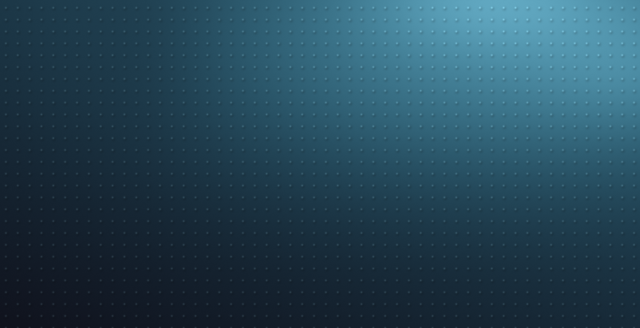
Give the GLSL for this background, as a WebGL 2 fragment shader.

```glsl
#version 300 es
precision highp float;
// Soft teal glow from the upper right over a dark field, with a grid of small raised dots.

uniform vec2 u_resolution;
out vec4 fragColor;

// Elliptical soft falloff around a centre.
float glow(vec2 p, vec2 centre, vec2 radius) {
    vec2 d = (p - centre) / radius;
    return exp(-dot(d, d));
}

// Sine-free hash for dithering.
float hash(vec2 p) {
    vec3 q = fract(p.xyx * 0.1031);
    q += dot(q, q.yzx + 33.33);
    return fract((q.x + q.y) * q.z);
}

// Brightness of the backdrop; p runs from the top left to the lower right.
float lightField(vec2 p) {
    float light = 0.07 + 0.09 * p.x + 0.13 * (1.0 - p.y);
    light += 0.27 * glow(p, vec2(0.78, 0.15), vec2(0.48, 0.42));
    light += 0.15 * glow(p, vec2(0.77, -0.02), vec2(0.20, 0.17));
    light += 0.07 * glow(p, vec2(1.0, 0.22), vec2(0.15, 0.18));
    light -= 0.03 * glow(p, vec2(0.24, 0.10), vec2(0.11, 0.30));
    return light;
}

// Navy through teal to pale cyan.
vec3 tealRamp(float light) {
    return vec3(0.045 + light * (0.20 + 0.47 * light),
                light,
                0.03 + light * (1.17 - 0.10 * light));
}

void main() {
    vec2 uv = gl_FragCoord.xy / u_resolution;
    vec2 p = vec2(uv.x, 1.0 - uv.y);
    float light = lightField(p);
    vec3 color = tealRamp(light);

    // Square cells, 54 across, with rows measured from the top edge.
    vec2 grid = vec2(p.x, p.y * u_resolution.y / u_resolution.x) * 54.0;
    vec2 cell = fract(grid - vec2(0.0, 0.16)) - 0.5;

    // Each dot has a soft shadow below right and a bright core.
    float shadow = glow(cell, vec2(0.06, 0.08), vec2(0.17));
    float core = glow(cell, vec2(0.0), vec2(0.095));
    color *= 1.0 - 0.15 * shadow;
    color += vec3(0.13, 0.17, 0.18) * core * (0.55 + light);

    color += (hash(gl_FragCoord.xy) - 0.5) / 255.0;
    fragColor = vec4(color, 1.0);
}
```
